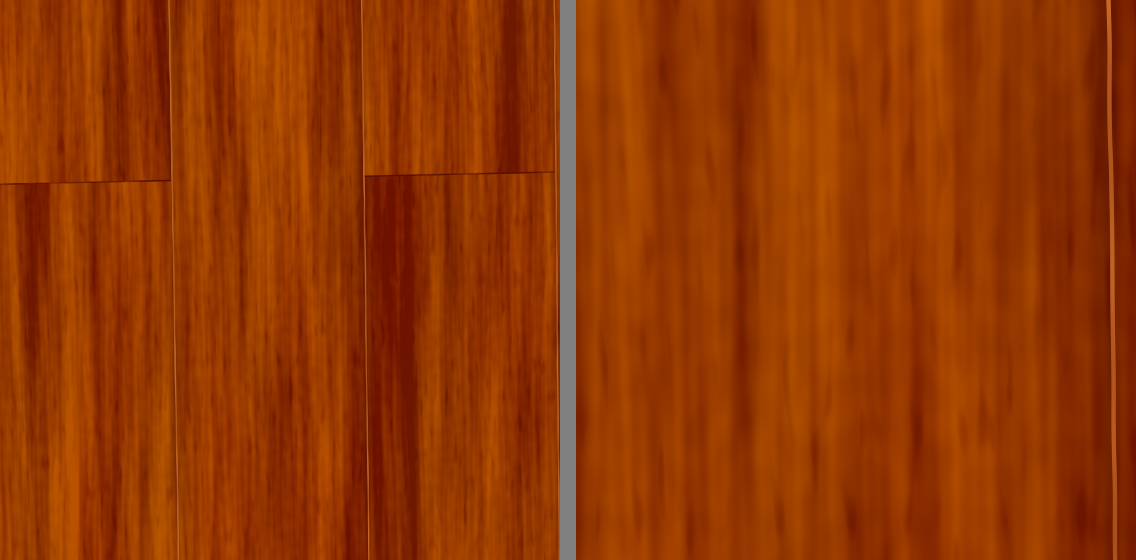
Left: the whole. Right: its middle third, enlarged.
A Shadertoy shader for this texture:

```glsl
// Glossy red-brown hardwood floor: three leaning plank columns, staggered end joints, streaked grain.

// Layout, in canvas units
const float PITCH = 0.340;          // plank width
const float FIRST_SEAM = 0.319;     // first long seam at the lower edge
const vec2 LEAN = vec2(0.021, -0.012); // seam lean, and its change across
const float PLANK_LENGTH = 1.8;
const vec2 JOINT = vec2(0.671, 0.022); // end joint height and slope
const float SEAM_WIDTH = 0.0026;
const float JOINT_WIDTH = 0.0028;

// Colours
const vec3 DARK_WOOD = vec3(0.43, 0.085, 0.0);
const vec3 LIGHT_WOOD = vec3(0.72, 0.325, 0.0);
const vec3 SEAM_COLOUR = vec3(0.78, 0.40, 0.15);
const vec3 JOINT_COLOUR = vec3(0.34, 0.06, 0.0);

// Grain
const float BASE_TONE = 0.56;
const float RIBBON = 0.60;
const float STREAK = 0.52;
const float FIBRE = 0.26;
const float MOTTLE = 0.12;
const float PORE = 0.20;

// Figure of each plank: dark band centre, half width, strength; light band centre
const vec4 FIGURE[5] = vec4[5](
    vec4(0.26, 0.06, 0.42, 0.40),
    vec4(0.88, 0.20, 0.22, 0.61),
    vec4(0.94, 0.09, 0.26, 0.73),
    vec4(0.13, 0.16, 0.36, 0.37),
    vec4(0.765, 0.06, 0.52, 0.12));

vec2 gradientAt(vec2 cell) {
    vec3 h = fract(cell.xyx * vec3(0.1031, 0.1030, 0.0973));
    h += dot(h, h.yzx + 33.33);
    float angle = 6.28318 * fract((h.x + h.y) * h.z);
    return vec2(cos(angle), sin(angle));
}

float gradientNoise(vec2 p) {
    vec2 i = floor(p), f = p - i;
    vec2 w = f * f * f * (f * (f * 6.0 - 15.0) + 10.0);
    vec2 e = vec2(1.0, 0.0);
    float lower = mix(dot(gradientAt(i), f), dot(gradientAt(i + e), f - e), w.x);
    float upper = mix(dot(gradientAt(i + e.yx), f - e.yx), dot(gradientAt(i + 1.0), f - 1.0), w.x);
    return mix(lower, upper, w.y);
}

// Soft-edged band around a centre
float band(float x, float centre, float halfWidth, float blur) {
    return 1.0 - smoothstep(halfWidth - blur, halfWidth + blur, abs(x - centre));
}

// Anti-aliased line of a given width
float line(float distance, float width, float pixel) {
    return 1.0 - smoothstep(0.5 * width - 0.6 * pixel, 0.5 * width + 0.6 * pixel, abs(distance));
}

// Wood tone from 0 (dark) to 1 (light)
float grainTone(vec2 p, float across, vec4 figure, float seed) {
    vec2 q = p + seed * vec2(7.31, 3.17);
    q.x += 0.007 * gradientNoise(q * vec2(5.0, 2.3));
    float tone = BASE_TONE;
    tone += RIBBON * gradientNoise(q * vec2(21.0, 1.1));
    tone += STREAK * gradientNoise(q * vec2(58.0, 2.6) + 11.0);
    tone += FIBRE * gradientNoise(q * vec2(150.0, 8.0) + 23.0);
    tone += MOTTLE * gradientNoise(q * vec2(75.0, 48.0) + 37.0);
    tone -= PORE * smoothstep(0.18, 0.55, gradientNoise(q * vec2(120.0, 19.0) + 53.0));

    // Heartwood and sapwood bands
    float x = across + 0.025 * gradientNoise(q * vec2(9.0, 4.0) + 71.0);
    float fade = 0.85 + 0.5 * gradientNoise(q * vec2(3.0, 2.5) + 83.0);
    tone -= figure.z * fade * band(x, figure.x, figure.y, 0.3 * figure.y + 0.01);
    tone += 0.20 * fade * band(x, figure.w, 0.055, 0.045);
    return tone;
}

void mainImage(out vec4 fragColor, in vec2 fragCoord) {
    vec2 p = fragCoord / iResolution.xy;
    float pixel = 1.0 / min(iResolution.x, iResolution.y);

    // Plank column and row
    float x = p.x + p.y * (LEAN.x + LEAN.y * p.x);
    float column = (x - FIRST_SEAM) / PITCH + 1.0;
    float columnId = floor(column);
    float along = (p.y - JOINT.x - JOINT.y * p.x) / PLANK_LENGTH + 0.5 * mod(columnId, 2.0);
    int plank = (3 * int(columnId) + 2) / 2 + int(floor(along));
    float across = column - columnId;

    // Wood, with a slow drift between red and olive
    float tone = grainTone(vec2(x, p.y), across, FIGURE[plank % 5], float(plank) + 1.0);
    vec3 colour = mix(DARK_WOOD, LIGHT_WOOD, clamp(tone, 0.0, 1.0));
    colour.g += 0.035 * gradientNoise(vec2(x * 9.0, p.y * 1.6) + float(plank) * 5.7);

    // End joints, worn unevenly
    float jointDistance = (along - round(along)) * PLANK_LENGTH;
    float jointWear = clamp(0.65 + 0.9 * gradientNoise(vec2(x * 14.0, 4.5)), 0.15, 0.95);
    colour = mix(colour, JOINT_COLOUR, jointWear * line(jointDistance, JOINT_WIDTH, pixel));

    // Long seams: shaded plank edges around a pale thread
    float seamDistance = (column - round(column)) * PITCH;
    seamDistance += 0.0008 * gradientNoise(vec2(columnId * 0.0 + 2.5, p.y * 18.0));
    colour *= 1.0 - 0.16 * exp(-abs(seamDistance) / 0.006);
    float seamWear = clamp(0.82 + 0.5 * gradientNoise(vec2(round(column) * 4.3, p.y * 13.0)), 0.5, 1.0);
    colour = mix(colour, SEAM_COLOUR, seamWear * line(seamDistance, SEAM_WIDTH, pixel));

    fragColor = vec4(clamp(colour, 0.0, 1.0), 1.0);
}
```
